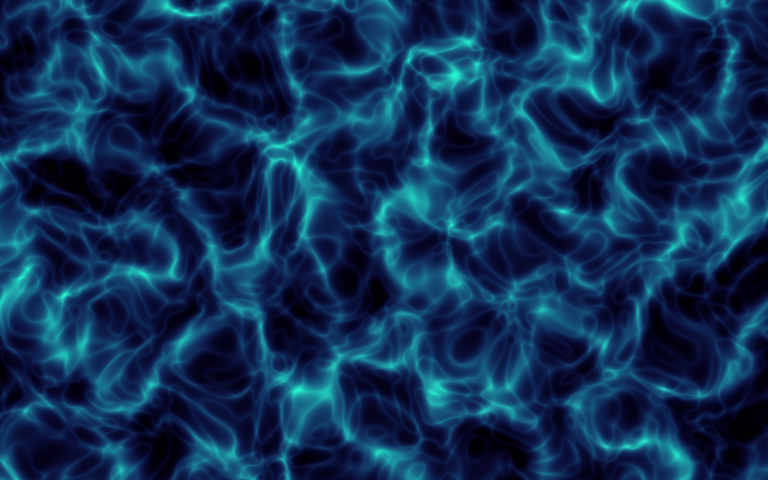
A Shadertoy shader for this texture:

```glsl
vec2 gradientAt(vec2 cell) {
    float angle = 6.28318 * fract(sin(dot(cell, vec2(127.1, 311.7))) * 43758.5);
    return vec2(cos(angle), sin(angle));
}

float gradientNoise(vec2 p) {
    vec2 cell = floor(p), f = fract(p);
    vec2 fade = f * f * f * (f * (f * 6.0 - 15.0) + 10.0);
    vec2 right = vec2(1, 0), up = vec2(0, 1);
    float bottom = mix(dot(gradientAt(cell), f),
                       dot(gradientAt(cell + right), f - right), fade.x);
    float top = mix(dot(gradientAt(cell + up), f - up),
                    dot(gradientAt(cell + 1.0), f - 1.0), fade.x);
    return mix(bottom, top, fade.y);
}

// Bright crease along the zero contour, with a slightly rounded crest
float ridge(vec2 p) {
    float n = gradientNoise(p);
    float crest = max(1.0 - 2.5 * sqrt(n * n + 0.0003), 0.0);
    return crest * crest;
}

void mainImage(out vec4 fragColor, in vec2 fragCoord) {
    vec2 uv = fragCoord / iResolution.y;

    // Gentle warp makes the filaments meander
    vec2 warp = vec2(gradientNoise(uv * 7.0 + 31.0), gradientNoise(uv * 7.0 + 67.0));
    vec2 p = uv + 0.06 * warp;

    // Broad glow plus three octaves of ridges
    float light = 0.26 * (0.5 + 0.9 * gradientNoise(uv * 4.0 + 13.0));
    mat2 turn = mat2(0.8, 0.6, -0.6, 0.8);
    float frequency = 5.5, weight = 0.38;
    for (int octave = 0; octave < 3; octave++) {
        p = turn * p + 5.3;
        light += weight * ridge(p * frequency);
        frequency *= 2.0;
        weight *= 0.6;
    }

    // Contrast, then a ramp from navy to turquoise
    light = clamp(0.45 + 1.35 * (light - 0.456), 0.0, 1.0);
    vec3 color = vec3(0.145 * light, 0.95 * light * light, 0.02 + 0.78 * light);
    fragColor = vec4(color, 1.0);
}
```
